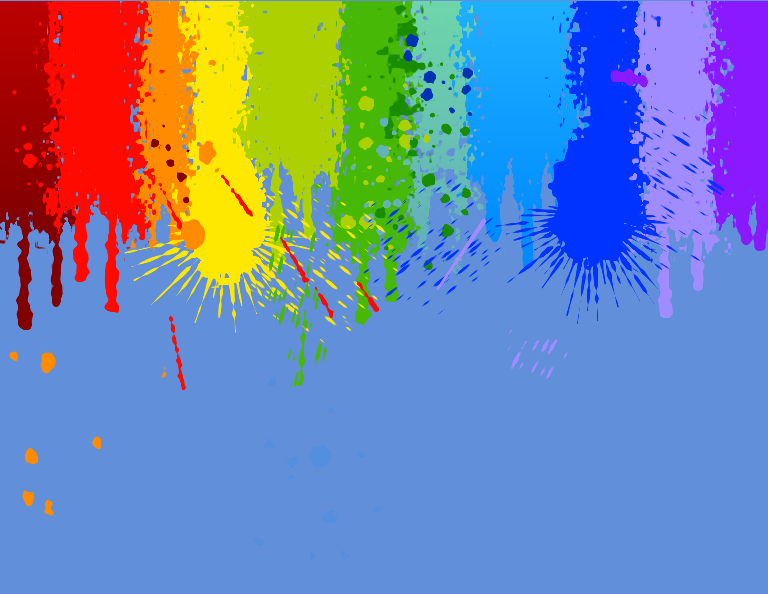
A Shadertoy shader for this background:

```glsl
const vec3 BACKDROP=vec3(.385,.56,.855), MAROON=vec3(.5,0,0), RED=vec3(1,.04,0);
const vec3 ORANGE=vec3(1,.55,0), YELLOW=vec3(1,.91,0), LIME=vec3(.68,.82,0);
const vec3 GREEN=vec3(.28,.72,.02), FOREST=vec3(.1,.55,0), TEAL=vec3(.39,.7,.73);
const vec3 SKY=vec3(0,.55,1), BLUE=vec3(0,.2,1), LAVENDER=vec3(.63,.55,1);
const vec3 PURPLE=vec3(.54,.1,1), NAVY=vec3(0,.2,.7);

// Slanted flicks: start and end; blobs: centre and radius
const vec4 FLICKS[6]=vec4[6](vec4(29,23,32.6,28),vec4(36.6,31,39.8,36.4),
  vec4(41.1,37.4,43.2,41),vec4(46.4,36.4,49,40.2),vec4(20.8,24,24,30.6),vec4(22.2,41,23.8,50.4));
const vec3 BLOBS[9]=vec3[9](vec3(6.1,47,.95),vec3(4,59.4,.95),vec3(12.8,57.5,.6),vec3(3.8,64.8,.7),
  vec3(6.3,66.2,.6),vec3(21.4,48.7,.4),vec3(1.7,46.5,.5),vec3(25.2,30.3,1.5),vec3(27,20,1));

float hash(vec2 p) {
  vec3 q=fract(p.xyx*.1031);
  q+=dot(q,q.yzx+33.33);
  return fract((q.x+q.y)*q.z);
}

// Value noise from -.5 to .5
float noise(vec2 p) {
  vec2 i=floor(p), f=fract(p), e=vec2(1,0);
  f=f*f*(3.-2.*f);
  return mix(mix(hash(i),hash(i+e),f.x),mix(hash(i+e.yx),hash(i+1.),f.x),f.y)-.5;
}

float capsule(vec2 p, vec2 a, vec2 b, float thin, float thick) {
  float h=clamp(dot(p-a,b-a)/dot(b-a,b-a),0.,1.);
  return length(p-mix(a,b,h))-mix(thin,thick,h);
}

// Ragged vertical band; drips holds the x and end of two runs
float band(vec2 p, float left, float right, float base, vec4 drips) {
  float ragged=2.6*noise(p*vec2(.9,.35)+left)+1.6*noise(p*1.9+left);
  float side=abs(p.x-.5*(left+right))-.5*(right-left);
  float under=p.y-base+7.*noise(vec2(p.x*.8,left));
  float d=max(side,under)+ragged, far=.16+.12*abs(d);
  vec2 grain=p*vec2(2.1,1.3)+left;
  d=max(min(d,far-noise(grain)),noise(grain.yx+9.)-far);
  float runs=min(capsule(p,vec2(drips.x,base-5.),drips.xy,.4,.85),
                 capsule(p,vec2(drips.z,base-5.),drips.zw,.4,.75));
  return min(d,runs+.8*noise(p*1.1));
}

// Oval burst with tapering, broken rays that point mostly down
float splat(vec2 p, vec2 centre, vec2 radii, float reach, float count) {
  vec2 q=p-centre;
  float core=(length(q/radii)-1.)*radii.x+2.*noise(p*1.2);
  q.y-=2.;
  float len=length(q)+.001, turn=atan(q.x,q.y)*count/6.2832, id=floor(turn);
  float chance=hash(vec2(id,count));
  float limit=reach*(.6+.5*chance)*smoothstep(-.7,.3,q.y/len);
  float across=abs(fract(turn)-.3-.4*fract(chance*9.))*len*6.2832/count;
  float width=.75*(noise(vec2(len*1.1,id*7.))+.4)*(1.2-len/(limit+.01));
  return min(core,max(across-width,len-limit));
}

// Random drops in an oval (centre, radii), stretched along an angle
float streaks(vec2 p, vec4 oval, float cell, float angle, float stretch) {
  mat2 turn=mat2(cos(angle),sin(angle),-sin(angle),cos(angle));
  vec2 squash=vec2(1,1./stretch)/cell, q=turn*(p-oval.xy)*squash, id=floor(q);
  float grow=hash(id+oval.yx+7.), size=.08+.32*grow*grow;
  vec2 shift=vec2(hash(id+oval.yy),hash(id+oval.xx))-.5, mid=id+.5+shift*(1.-2.*size);
  float spread=length((transpose(turn)*(mid/squash))/oval.zw);
  float shape=length(q-mid)-size+.16*noise(p*2.);
  return hash(id+oval.xy)>spread ? shape*cell : cell;
}

float drops(vec2 p, vec4 oval, float cell) {
  return streaks(p,oval,cell,0.,1.);
}

// Blotches that thin out towards the rim of an oval
float mottle(vec2 p, vec4 oval) {
  float grain=.6*noise(p*.7+oval.xy)+.4*noise(p*1.9+oval.xy);
  return .25*length((p-oval.xy)/oval.zw)-.1-grain;
}

void paint(inout vec3 c, float d, vec3 pigment) {
  float soft=50./iResolution.x;
  c=mix(c,pigment,1.-smoothstep(-soft,soft,d));
}

void mainImage(out vec4 fragColor, in vec2 fragCoord) {
  // The canvas is 100 units wide; y grows downwards
  vec2 p=vec2(fragCoord.x,iResolution.y-fragCoord.y)*100./iResolution.x;
  float depth=clamp(p.y/30.,0.,1.);
  vec3 c=BACKDROP;
  paint(c,drops(p,vec4(40,61,13,15),4.),mix(c,SKY,.12));
  // Paint bands
  paint(c,band(p,53.,62.,28.,vec4(55,32,59.5,35)),mix(vec3(.43,.84,.66),TEAL,depth));
  paint(c,mottle(p,vec4(59,28,4,9)),BACKDROP);
  paint(c,band(p,43.5,53.5,32.,vec4(47.3,41.2,50.9,38.4)),GREEN);
  paint(c,mottle(p,vec4(52.5,11,2.5,10)),FOREST);
  paint(c,band(p,18.,26.,29.,vec4(23,31,25,31)),ORANGE);
  paint(c,band(p,-5.,9.,30.,vec4(3.2,42,7.4,39)),mix(vec3(.74,0,0),MAROON,depth));
  paint(c,band(p,7.,18.5,28.5,vec4(10.6,36,14.6,40)),RED);
  paint(c,band(p,24.7,33.,28.,vec4(27,35,31,35)),YELLOW);
  paint(c,band(p,32.,44.,24.,vec4(36.1,33.6,40.1,30)),LIME);
  paint(c,splat(p,vec2(29.6,28),vec2(4.9,8.5),13.,44.),YELLOW);
  paint(c,band(p,82.5,94.,31.,vec4(86.6,40.6,90.9,37.2)),LAVENDER);
  paint(c,band(p,61.,75.,24.5,vec4(64.2,30.4,68.6,34.4)),mix(vec3(.12,.69,1),SKY,depth));
  paint(c,band(p,74.8,83.2,30.,vec4(75,33,80,33)),BLUE);
  paint(c,splat(p,vec2(77.2,26),vec2(5.4,8),13.,58.),BLUE);
  paint(c,band(p,92.8,105.,28.5,vec4(97,31,99,32)),PURPLE);
  // Drops across the seams
  paint(c,drops(p,vec4(5,20,6,16),2.4),RED);
  paint(c,drops(p,vec4(23,20,5,8),2.2),MAROON);
  paint(c,drops(p,vec4(26,15,3,17),3.),ORANGE);
  paint(c,drops(p,vec4(49,20,7,15),2.6),LIME);
  paint(c,drops(p,vec4(55,20,7,20),2.2),FOREST);
  paint(c,drops(p,vec4(57,11,6,9),2.3),NAVY);
  paint(c,drops(p,vec4(51,23,6,14),2.1),TEAL);
  paint(c,capsule(p,vec2(80.3,9.8),vec2(83.5,10.4),.9,.7)+noise(p),PURPLE);
  // Flying streaks
  paint(c,streaks(p,vec4(41,34,13,11),.65,.9,4.),YELLOW);
  paint(c,streaks(p,vec4(56,32,12,10),.6,-.9,5.),BLUE);
  paint(c,streaks(p,vec4(87,24,8,14),.6,1.,6.),BLUE);
  paint(c,streaks(p,vec4(38,40,6,12),.7,-.2,5.),GREEN);
  paint(c,streaks(p,vec4(69,46,6,6),.8,-.5,5.),LAVENDER);
  paint(c,capsule(p,vec2(40.2,34),vec2(39.1,50),0.,.35)+.5*noise(p),GREEN);
  paint(c,capsule(p,vec2(63,28.8),vec2(57,37.6),.3,.15),LAVENDER);
  for (int i=0; i<6; i++)
    paint(c,capsule(p,FLICKS[i].xy,FLICKS[i].zw,.1,.3)+.4*noise(p*2.),RED);
  for (int i=0; i<9; i++)
    paint(c,length((p-BLOBS[i].xy)*vec2(1,.75))-BLOBS[i].z+.6*noise(p*1.3),ORANGE);
  // Thin bare rim along the top
  paint(c,p.y-.13,BACKDROP);
  fragColor=vec4(c,1);
}
```
